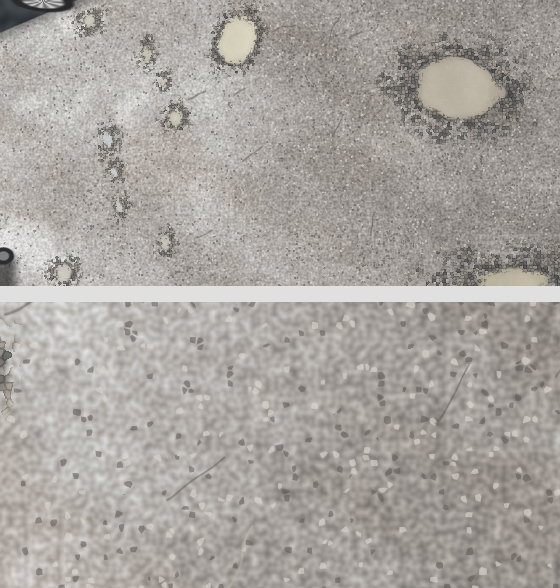
Top: the whole. Bottom: its middle third, enlarged.
Write a WebGL 2 fragment shader that draws this texture.

```glsl
#version 300 es
precision highp float;
uniform vec2 u_resolution;
out vec4 fragColor;

vec2 hash2(vec2 c) {
  vec3 a = fract(c.xyx * vec3(.1031, .1030, .0973));
  a += dot(a, a.yzx + 33.33);
  return fract((a.xx + a.yz) * a.zy);
}

float corner(vec2 cell, vec2 f, vec2 o) {
  float angle = 6.2832 * hash2(cell + o).x;
  return dot(vec2(cos(angle), sin(angle)), f - o);
}

float gradientNoise(vec2 p) {
  vec2 c = floor(p), f = fract(p);
  vec2 w = f * f * f * (f * (f * 6. - 15.) + 10.);
  return mix(mix(corner(c, f, vec2(0)), corner(c, f, vec2(1, 0)), w.x),
             mix(corner(c, f, vec2(0, 1)), corner(c, f, vec2(1)), w.x), w.y);
}

float fbm(vec2 p) {
  float sum = 0., amp = 1.;
  for (int i = 0; i < 5; i++) {
    sum += amp * gradientNoise(p);
    p = mat2(1.6, 1.2, -1.2, 1.6) * p + 7.3;
    amp *= .55;
  }
  return sum;
}

// Cellular stones: x = distance from the gap, yz = random values per stone
vec3 stones(vec2 p) {
  vec2 c = floor(p), id = vec2(0);
  float nearest = 9., second = 9.;
  for (int y = -1; y <= 1; y++)
    for (int x = -1; x <= 1; x++) {
      vec2 cell = c + vec2(x, y);
      float d = length(cell + .15 + .7 * hash2(cell) - p);
      if (d < nearest) { second = nearest; nearest = d; id = hash2(cell + 57.); }
      else second = min(second, d);
    }
  return vec3(second - nearest, id);
}

float ellipse(vec2 p, vec2 radius) {
  return (length(p / radius) - 1.) * min(radius.x, radius.y);
}

mat2 rotation(float a) { return mat2(cos(a), sin(a), -sin(a), cos(a)); }

// Water-filled hollow with a rim of loose gravel, darkest at the water
void puddle(inout vec3 col, vec2 p, vec2 radius, float rim, vec3 water, vec3 stone) {
  float size = min(radius.x, radius.y);
  float d = ellipse(p, radius) + size * .22 * gradientNoise(p * 1.3 / size + radius * 90.);
  float away = max(d, 0.) / rim;
  float density = 1.1 - away + .7 * gradientNoise(p * 13.);
  float cover = smoothstep(-.05, .25, density - stone.y);
  vec3 pebble = mix(vec3(.25, .26, .27), vec3(.76, .71, .64), stone.z * (.55 + .4 * min(away, 1.)));
  pebble *= .72 + .36 * smoothstep(.05, .45, stone.x);
  col = mix(col, pebble, cover * mix(.9, .6, min(away, 1.)));
  float soft = 1.5 / u_resolution.y;
  float wet = 1. - smoothstep(-soft, soft, d + .008 * step(.6, stone.z));
  vec3 surface = water + .05 * gradientNoise(p * 9.) - .05 * smoothstep(-.03, 0., d);
  col = mix(col, surface, wet * .95);
}

void main() {
  vec2 p = gl_FragCoord.xy / u_resolution.y;
  float pixel = 1. / u_resolution.y;

  // Packed soil: pale on one side, brown worn tracks, fine grit
  float patches = fbm(p * vec2(2.2, 2.6) + 3.);
  float track = fbm(rotation(.6) * p * vec2(2., 5.) + 11.);
  float tone = .645 + .08 * (1. - p.x) + .095 * patches + .06 * track;
  tone += .15 * gradientNoise(p * 127.) + .11 * gradientNoise(p * 71. + 9.);
  tone += .065 * gradientNoise(p * 27.);
  tone += .1 * smoothstep(.1, .5, fbm(p * 3.5 + 20.)) * smoothstep(1.2, .3, p.x);
  vec3 tint = mix(vec3(1.03, 1., .968), vec3(1.003, 1., .99), smoothstep(.62, .82, tone));
  tint += vec3(.012, -.005, -.01) * smoothstep(0., -.5, track);
  vec3 col = clamp(tone, .2, .9) * tint;

  // Sparse pale and dark chips, with dark grit gathering in drifts
  vec3 chip = stones(p * 118.);
  float chipMask = smoothstep(.05, .4, chip.x);
  float drift = smoothstep(.05, .6, fbm(p * 4. + 40.)) + .3 * smoothstep(.8, 1.9, p.x);
  col = mix(col, vec3(.86, .84, .8), chipMask * step(.955, chip.y) * .65);
  col = mix(col, vec3(.36, .34, .33), chipMask * step(chip.y, .03 + .13 * drift) * .55);

  // Thin twigs and scratches
  for (int i = 0; i < 16; i++) {
    vec2 r = hash2(vec2(i, 4)), s = hash2(vec2(i, 19));
    vec2 q = rotation(-.7 + 1.7 * (s.x - .5)) * (p - vec2(.6 + 1.35 * r.x, r.y));
    q.y += .014 * gradientNoise(q * 18. + r * 40.);
    float d = length(vec2(max(abs(q.x) - .02 - .08 * s.y * s.y, 0.), q.y));
    vec3 bark = s.y > .75 ? vec3(.76, .72, .67) : vec3(.36, .33, .31);
    col = mix(col, bark, .5 * (1. - smoothstep(0., .001 + 1.2 * pixel, d)));
  }

  // Small hollows scattered down the pale side
  vec3 fine = stones(p * 108.), coarse = stones(p * 82.);
  for (int i = 0; i < 9; i++) {
    vec2 r = hash2(vec2(i, 31)), s = hash2(vec2(i, 47));
    vec2 centre = vec2(.22 + .4 * r.x, (float(i) + .3 + .4 * r.y) / 9.);
    vec2 radius = vec2(.015 + .014 * s.x, .022 + .022 * s.y);
    vec3 shifted = vec3(fine.x, fine.y + .25, .2 + .8 * fine.z);
    puddle(col, p - centre, radius, .03 + .03 * s.x,
           mix(vec3(.82, .8, .74), vec3(.83, .86, .89), r.y), shifted);
  }

  // Large puddles
  puddle(col, rotation(.12) * (p - vec2(1.6, .69)), vec2(.155, .105), .11, vec3(.74, .71, .65), coarse);
  puddle(col, rotation(.35) * (p - vec2(.83, .86)), vec2(.066, .092), .04, vec3(.86, .84, .76), fine);
  puddle(col, p - vec2(1.8, .015), vec2(.125, .045), .11, vec3(.76, .73, .65), coarse);

  // Dark bodywork and wheels at the left corners
  float body = dot(p - vec2(0., .885), normalize(vec2(-.115, .27)));
  col *= 1. - .3 * smoothstep(-.05, 0., body);
  col = mix(col, vec3(.22, .24, .26) + .12 * gradientNoise(p * 20.), smoothstep(-pixel, pixel, body));
  float wheel = ellipse(rotation(.1) * (p - vec2(.15, .995)), vec2(.11, .036));
  col = mix(col, vec3(.16, .16, .17), 1. - smoothstep(-pixel, pixel, wheel));
  float rim = .62 + .18 * sin(10. * atan((p.y - .995) * 3., p.x - .15));
  col = mix(col, vec3(rim), 1. - smoothstep(-pixel, pixel, wheel + .012));
  col *= 1. - .55 * smoothstep(.06, 0., length(max(p - vec2(.025, .08), 0.)));
  float tyre = ellipse(p - vec2(.012, .105), vec2(.037, .03));
  col = mix(col, vec3(.17, .18, .19), 1. - smoothstep(-pixel, pixel, tyre));
  col = mix(col, vec3(.5), 1. - smoothstep(-pixel, pixel, tyre + .014));

  fragColor = vec4(clamp(col, 0., 1.), 1.);
}
```
